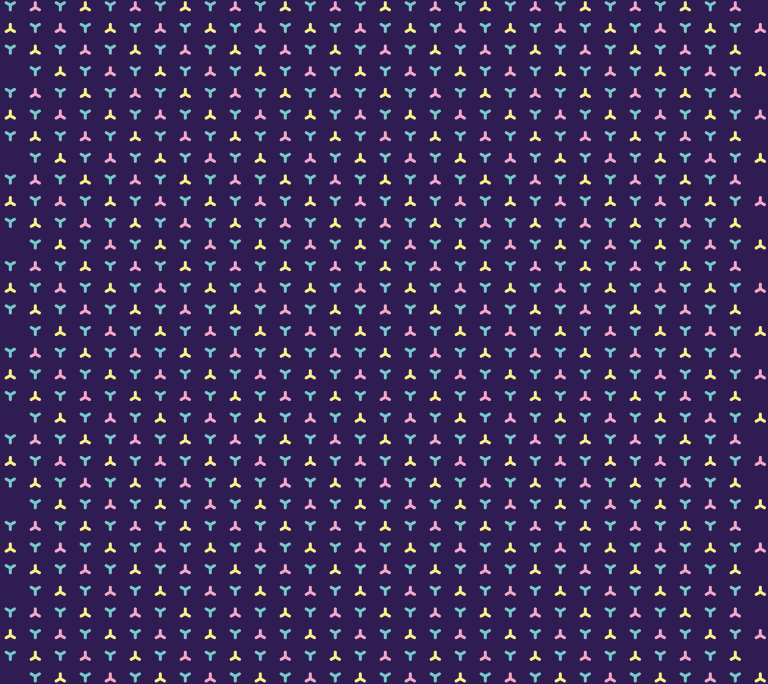
A WebGL 2 fragment shader for this pattern:

```glsl
#version 300 es
precision highp float;
// Staggered grid of small round-ended three-armed marks on dark violet.
// Teal marks stand on their stem and alternate with inverted pink and yellow
// ones; the colour order moves one column per row, repeating every four.

#define PITCHES 30.72            // column pitches across the canvas width
#define ROW_STEP 0.866           // row spacing, in column pitches
#define MARGIN vec2(0.412, 0.252) // first mark, from the top left
#define LAST_COLUMN 30.0
#define ARM_LENGTH 0.19
#define HALF_STROKE 0.06
#define VIOLET vec3(0.18, 0.11, 0.32)
#define TEAL vec3(0.47, 0.79, 0.79)
#define PINK vec3(0.96, 0.66, 0.79)
#define YELLOW vec3(0.99, 0.95, 0.53)

uniform vec2 u_resolution;
out vec4 fragColor;

// Distance from p to a segment running from the origin to tip
float armDistance(vec2 p, vec2 tip) {
  float along = clamp(dot(p, tip) / dot(tip, tip), 0.0, 1.0);
  return length(p - along * tip);
}

// Mark with its stem down, centred on its bounding box
float markDistance(vec2 p) {
  p.x = abs(p.x);
  p.y -= 0.25 * ARM_LENGTH;
  float stem = armDistance(p, vec2(0.0, -ARM_LENGTH));
  float branch = armDistance(p, ARM_LENGTH * vec2(0.866, 0.5));
  return min(stem, branch) - HALF_STROKE;
}

void main() {
  // Grid coordinates, with rows counted downward from the top
  vec2 fromTop = vec2(gl_FragCoord.x, u_resolution.y - gl_FragCoord.y);
  vec2 grid = fromTop * PITCHES / u_resolution.x - MARGIN;
  vec2 spacing = vec2(1.0, ROW_STEP);
  vec2 cell = floor(grid / spacing + 0.5);
  vec2 local = grid - cell * spacing;

  // Diagonal colour order: teal, pink, teal, yellow
  float phase = mod(cell.x - cell.y, 4.0);
  bool isTeal = mod(phase, 2.0) < 0.5;
  bool isPink = abs(phase - 1.0) < 0.5;
  vec3 ink = isTeal ? TEAL : (isPink ? PINK : YELLOW);
  if (isTeal) local.y = -local.y;

  // Pink is left out of the first column and teal out of the last
  bool isGap = (isPink && cell.x < 0.5) || (isTeal && cell.x > LAST_COLUMN - 0.5);

  float pixel = PITCHES / u_resolution.x;
  float coverage = clamp(0.5 - markDistance(local) / pixel, 0.0, 1.0);
  if (isGap) coverage = 0.0;
  fragColor = vec4(mix(VIOLET, ink, coverage), 1.0);
}
```
